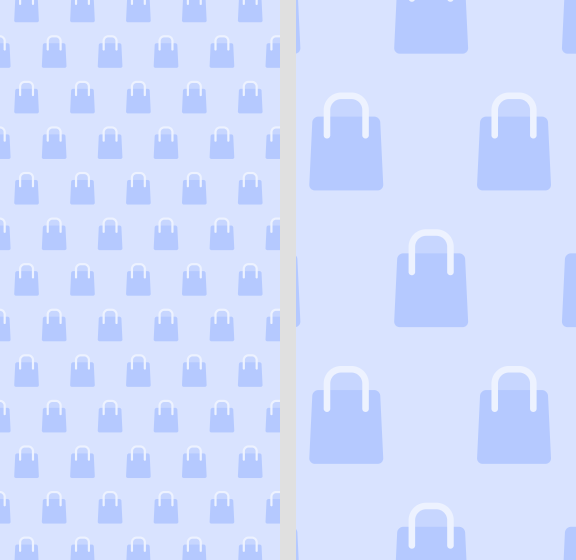
Left: the whole. Right: its middle third, enlarged.
Reproduce this pattern procedurally as a Shadertoy shader.

```glsl
// Staggered rows of flat shopping bags in pale blues.
// The canvas is folded into one brick cell; each bag is a rounded trapezoid
// with an arched handle, both drawn from signed distances.

const float BAGS_ACROSS = 5.007;               // one unit = spacing of bags in a row
const float ROW_STEP    = 0.815;
const float ROW_SHIFT   = 0.494;               // sideways shift of odd rows
const vec2  FIRST_BAG   = vec2(0.4746, 0.056); // centre of the lowest left bag

const vec3 BACKGROUND   = vec3(0.85, 0.89, 1.00);
const vec3 BODY_COLOR   = vec3(0.71, 0.79, 1.00);
const vec3 GAP_COLOR    = vec3(0.78, 0.84, 1.00);
const vec3 HANDLE_COLOR = vec3(0.93, 0.95, 1.00);

// Joins two edge distances with a rounded corner.
float roundCorner(vec2 edges, float radius) {
    vec2 e = edges + radius;
    return min(max(e.x, e.y), 0.0) + length(max(e, 0.0)) - radius;
}

// Upright trapezoid centred at the origin.
float trapezoid(vec2 p, float bottomHalf, float topHalf, float halfHeight, float radius) {
    vec2 normal = normalize(vec2(2.0 * halfHeight, bottomHalf - topHalf));
    vec2 sidePoint = vec2(0.5 * (bottomHalf + topHalf), 0.0);
    float side = dot(vec2(abs(p.x), p.y) - sidePoint, normal);
    return roundCorner(vec2(side, abs(p.y) - halfHeight), radius);
}

// Area under an arch with rounded shoulders, open downwards.
float archArea(vec2 p, float halfWidth, float top, float radius) {
    return roundCorner(vec2(abs(p.x) - halfWidth, p.y - top), radius);
}

// Stroke along an arch, with round caps at its feet.
float archStroke(vec2 p, float area, float halfWidth, float foot, float thickness) {
    float capDistance = length(vec2(abs(p.x) - halfWidth, p.y - foot));
    return (p.y < foot ? capDistance : abs(area)) - 0.5 * thickness;
}

// Pixel coverage of a shape from its signed distance.
float coverage(float dist, float pixel) {
    return clamp(0.5 - dist / pixel, 0.0, 1.0);
}

// Folds the plane into brick cells, each with a bag centre at zero.
vec2 brickCell(vec2 p) {
    p -= FIRST_BAG;
    float row = floor(p.y / ROW_STEP + 0.5);
    p.y -= row * ROW_STEP;
    p.x -= mod(row, 2.0) * ROW_SHIFT;
    p.x -= floor(p.x + 0.5);
    return p;
}

// Paints one bag over the given colour.
vec3 paintBag(vec3 color, vec2 p, float pixel) {
    const float handleHalf = 0.115, handleTop = 0.344, handleFoot = 0.109;
    float body = trapezoid(p, 0.222, 0.201, 0.220, 0.035);
    float area = archArea(p, handleHalf, handleTop, 0.085);
    float gap = max(area, handleFoot - p.y);
    float handle = archStroke(p, area, handleHalf, handleFoot, 0.039);

    color = mix(color, GAP_COLOR, coverage(gap, pixel));
    color = mix(color, BODY_COLOR, coverage(body, pixel));
    return mix(color, HANDLE_COLOR, coverage(handle, pixel));
}

void mainImage(out vec4 fragColor, in vec2 fragCoord) {
    float pixel = BAGS_ACROSS / iResolution.x;
    vec2 p = brickCell(fragCoord * pixel);
    fragColor = vec4(paintBag(BACKGROUND, p, pixel), 1.0);
}
```
